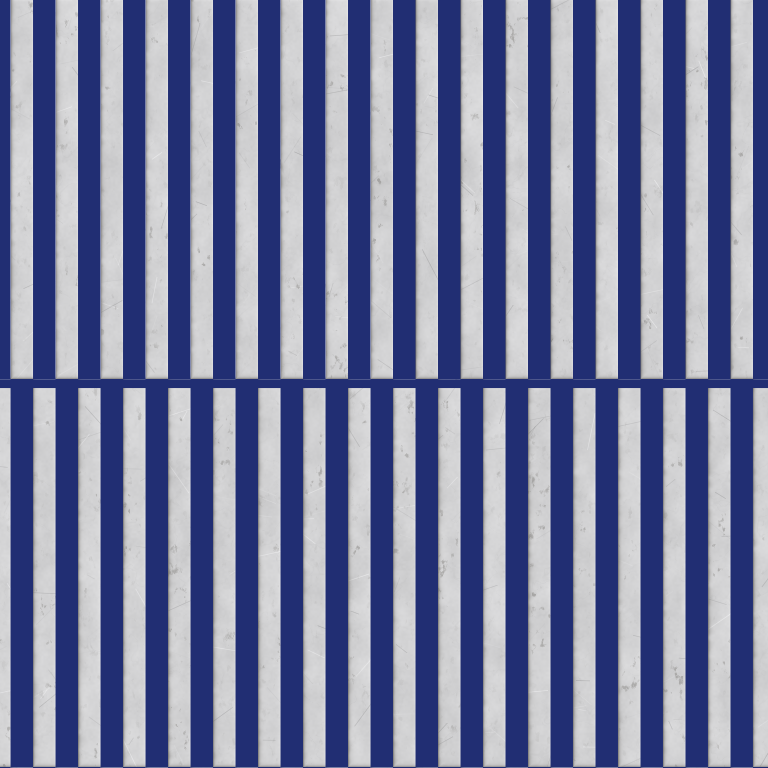
Reproduce this pattern procedurally as a Shadertoy shader.

```glsl
// Two staggered rows of worn pale marble bars with bevelled edges on flat blue
#define PITCH vec2(0.05859, 0.5055)   // bar spacing across and down
#define BAR_SIZE vec2(0.0293, 0.494)  // bar width and height
#define ORIGIN vec2(0.0430, 0.0007)   // lower left of the first bar
#define BLUE vec3(0.13, 0.18, 0.45)
#define STONE vec3(0.825, 0.825, 0.83)
#define GRIME vec3(0.42, 0.41, 0.39)
#define BEVEL 0.0019                  // falloff of the edge shading
#define VEINING 0.085
#define SPECKS 0.30
#define SCRATCHES 7

float hash(vec2 p) {
    vec3 q = fract(p.xyx * 0.1031);
    q += dot(q, q.yzx + 33.33);
    return fract((q.x + q.y) * q.z);
}

float noise(vec2 p) {
    vec2 i = floor(p), f = fract(p);
    f = f * f * (3.0 - 2.0 * f);
    return mix(mix(hash(i), hash(i + vec2(1, 0)), f.x),
               mix(hash(i + vec2(0, 1)), hash(i + vec2(1, 1)), f.x), f.y);
}

float fbm(vec2 p) {
    float sum = 0.0, amp = 0.5;
    for (int i = 0; i < 4; i++) {
        sum += amp * noise(p);
        p = mat2(1.6, 1.2, -1.2, 1.6) * p + 7.3;
        amp *= 0.5;
    }
    return sum / 0.9375;
}

float segmentDistance(vec2 p, vec2 halfSpan) {
    float t = clamp(dot(p, halfSpan) / dot(halfSpan, halfSpan), -1.0, 1.0);
    return length(p - halfSpan * t);
}

// Signed brightness of the fine scratches on one bar
float scratches(vec2 q, vec2 id, float px) {
    float sum = 0.0, width = max(0.0007, 0.6 * px);
    for (int i = 0; i < SCRATCHES; i++) {
        vec2 seed = id * 17.0 + float(i) * vec2(3.7, 9.1) + 40.0;
        vec2 center = BAR_SIZE * vec2(hash(seed), hash(seed + 5.3));
        float angle = mix(-1.2, 1.4, hash(seed + 11.9));
        float halfLength = mix(0.005, 0.025, hash(seed + 23.1));
        float d = segmentDistance(q - center, halfLength * vec2(cos(angle), sin(angle)));
        float strength = mix(-0.09, 0.06, hash(seed + 31.7));
        sum += strength * (1.0 - smoothstep(0.0, width * 1.6, d));
    }
    return sum;
}

vec3 marble(vec2 q, vec2 id, float px) {
    vec2 p = q + 3.0 * vec2(hash(id + 61.0), hash(id + 83.0)) + 2.0;

    // Cloudy tone, thin veins and fine grain
    float cloud = fbm(p * vec2(42.0, 28.0));
    float warp = fbm(p * 35.0 + 19.0);
    float vein = 1.0 - smoothstep(0.0, 0.035, abs(fbm(p * 24.0 + warp * 1.5) - 0.5));
    float grain = noise(p * 330.0) - 0.5;
    float tone = VEINING * (cloud - 0.5) - 0.02 * vein * warp + 0.016 * grain;
    tone += 0.012 * (hash(id + 9.0) - 0.5) + scratches(q, id, px);

    // Sparse dark specks gathered in patches
    float patches = smoothstep(0.48, 0.72, fbm(p * 18.0 + 51.0));
    float speck = smoothstep(0.66, 0.84, fbm(p * vec2(150.0, 105.0) + 13.0));
    return mix(STONE + tone, GRIME, SPECKS * speck * (0.25 + patches));
}

void mainImage(out vec4 fragColor, in vec2 fragCoord) {
    float px = 1.0 / iResolution.y;
    vec2 uv = fragCoord * px;

    // Shift alternate rows by half a pitch
    vec2 g = (uv - ORIGIN) / PITCH;
    float row = floor(g.y);
    g.x += 0.5 * mod(row, 2.0);
    vec2 id = vec2(floor(g.x), row);
    vec2 q = fract(g) * PITCH;
    vec2 far = BAR_SIZE - q;

    // Shadow on left and bottom, light on right and top
    vec3 stone = marble(q, id, px);
    float rough = 0.75 + 0.5 * noise(vec2(q.y * 130.0, id.x * 7.0 + row * 31.0 + 300.0));
    float shadow = max(exp(-max(q.x, 0.0) / (BEVEL * rough)), exp(-q.y / BEVEL));
    float light = max(exp(-max(far.x, 0.0) / 0.0012), 0.6 * exp(-max(far.y, 0.0) / 0.0015));
    stone = mix(stone, GRIME, 0.95 * shadow);
    stone += 0.07 * light * (1.0 - shadow);

    // Antialiased bar mask, centred on each edge
    vec2 c = abs(q - 0.5 * BAR_SIZE);
    c = min(c, abs(q - PITCH - 0.5 * BAR_SIZE));
    vec2 cover = clamp((0.5 * BAR_SIZE - c) / px + 0.5, 0.0, 1.0);
    fragColor = vec4(mix(BLUE, stone, cover.x * cover.y), 1.0);
}
```
